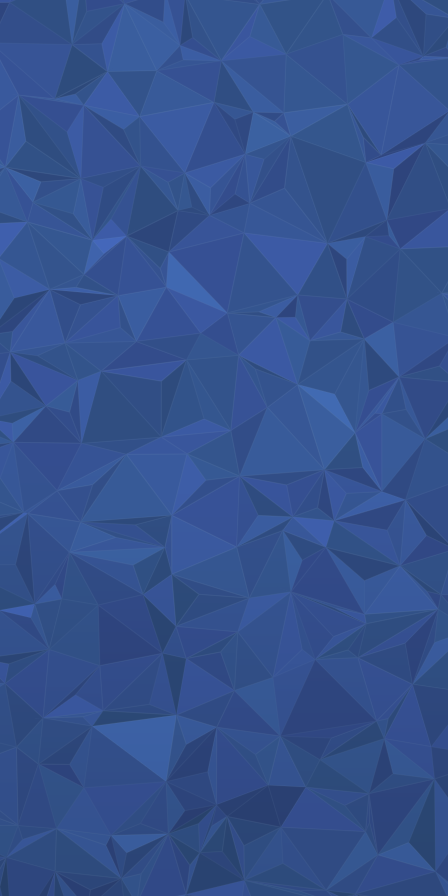
Write a Shadertoy shader that draws this background.

```glsl
// A faceted blue backdrop: an irregular mesh of flat triangles with hairline seams.
// One random vertex per grid cell forms quads; each is cut along a diagonal, and
// some halves are fanned into three. Facets blend by their edge coverage.

const float CELLS_ACROSS = 8.7;
const float MESH_ANGLE = 0.48;
const float SPLIT_CHANCE = 0.34;
const float SEAM_WIDTH = 0.008;

const vec3 DARK_BLUE = vec3(0.158, 0.248, 0.428);
const vec3 LIGHT_BLUE = vec3(0.250, 0.392, 0.688);
const vec3 TEAL_SHIFT = vec3(-0.004, 0.012, -0.012);
const vec3 SEAM_COLOR = vec3(0.40, 0.52, 0.68);

vec3 hash3(vec2 p) {
    vec3 q = fract(p.xyx * vec3(0.1031, 0.1030, 0.0973));
    q += dot(q, q.yxz + 33.33);
    return fract((q.xxy + q.yzz) * q.zyx);
}

float cross2(vec2 a, vec2 b) {
    return a.x * b.y - a.y * b.x;
}

// Each vertex stays inside its own cell, so the quads never overlap.
vec2 meshVertex(vec2 cell) {
    return cell + mix(vec2(0.02), vec2(0.98), hash3(cell + 71.7).xy);
}

// Signed distance to the line a-b, negative on its left side.
float edgeDistance(vec2 p, vec2 a, vec2 b) {
    vec2 e = b - a;
    return -cross2(e, p - a) / max(length(e), 1e-4);
}

float triangleDistance(vec2 p, vec2 a, vec2 b, vec2 c) {
    return max(edgeDistance(p, a, b), max(edgeDistance(p, b, c), edgeDistance(p, c, a)));
}

vec3 facetColor(vec2 id, float contrast) {
    vec3 h = hash3(id + 13.1);
    vec3 k = hash3(id + 47.9);
    float tone = 0.48 + (0.5 * (h.x + h.y) - 0.5) * contrast;
    tone += 0.30 * step(0.975, k.x);
    return mix(DARK_BLUE, LIGHT_BLUE, tone) + TEAL_SHIFT * (2.0 * h.z - 1.0);
}

// Facet colour with its seam, weighted by pixel coverage in alpha.
vec4 facet(vec2 p, vec2 a, vec2 b, vec2 c, vec2 id, float pixel) {
    float d = triangleDistance(p, a, b, c);
    float coverage = clamp(0.5 - d / pixel, 0.0, 1.0);
    float seam = 1.0 - smoothstep(0.0, SEAM_WIDTH + 0.7 * pixel, -d);
    float strength = mix(0.07, 0.22, hash3(id + 5.3).x);

    // Small facets tilt more, so they stand out more.
    float area = 0.5 * cross2(b - a, c - a);
    float contrast = mix(0.95, 0.58, smoothstep(0.0, 0.6, area));
    vec3 color = mix(facetColor(id, contrast), SEAM_COLOR, seam * strength);
    return vec4(color, 1.0) * coverage;
}

// One whole triangle, or a fan of three around a random inner point.
vec4 facetGroup(vec2 p, vec2 a, vec2 b, vec2 c, vec2 id, float pixel) {
    vec3 h = hash3(id + 29.3);
    if (h.x > SPLIT_CHANCE) return facet(p, a, b, c, id, pixel);

    vec3 weight = 0.25 + hash3(id + 91.7);
    weight /= weight.x + weight.y + weight.z;
    vec2 hub = a * weight.x + b * weight.y + c * weight.z;
    return facet(p, a, b, hub, id + vec2(0.17, 0.0), pixel)
         + facet(p, b, c, hub, id + vec2(0.0, 0.23), pixel)
         + facet(p, c, a, hub, id + vec2(0.31, 0.11), pixel);
}

// Cuts a quad along its shorter diagonal that lies inside it.
vec4 quadFacets(vec2 p, vec2 cell, float pixel) {
    vec2 a = meshVertex(cell);
    vec2 b = meshVertex(cell + vec2(1.0, 0.0));
    vec2 c = meshVertex(cell + vec2(1.0, 1.0));
    vec2 d = meshVertex(cell + vec2(0.0, 1.0));

    bool insideAC = cross2(b - a, c - a) > 0.0 && cross2(c - a, d - a) > 0.0;
    bool insideBD = cross2(c - b, d - b) > 0.0 && cross2(d - b, a - b) > 0.0;
    bool cutAC = insideAC && (!insideBD || distance(a, c) < distance(b, d));
    if (!cutAC) {
        vec2 first = a;
        a = b; b = c; c = d; d = first;
    }
    return facetGroup(p, a, b, c, cell, pixel)
         + facetGroup(p, a, c, d, cell + 0.43, pixel);
}

void mainImage(out vec4 fragColor, in vec2 fragCoord) {
    float pixel = CELLS_ACROSS / iResolution.x;
    float s = sin(MESH_ANGLE), c = cos(MESH_ANGLE);
    vec2 p = mat2(c, s, -s, c) * fragCoord * pixel + 20.0;

    // Only the four quads around the current cell can reach this point.
    vec4 sum = vec4(0.0);
    for (int y = -1; y <= 0; y++)
        for (int x = -1; x <= 0; x++)
            sum += quadFacets(p, floor(p) + vec2(x, y), pixel);
    vec3 color = sum.rgb / max(sum.a, 1e-4);

    // Slightly deeper towards the bottom.
    float height = fragCoord.y / iResolution.y;
    color *= mix(0.91, 1.03, smoothstep(0.0, 0.5, height));
    fragColor = vec4(color, 1.0);
}
```
